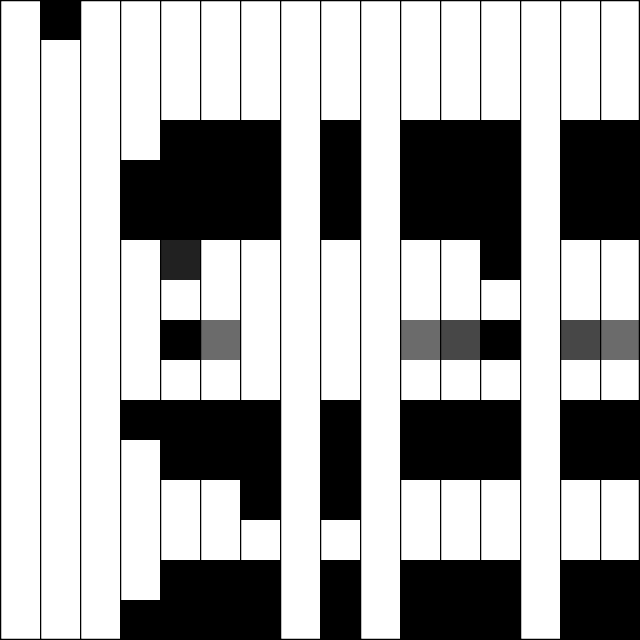
Reproduce this pattern procedurally as a WebGL 1 fragment shader.

```glsl
precision highp float;
// Black bars and a few grey blocks on a white 16 by 16 grid, split into columns
// by hairlines. Each shape is a product of spans whose edges are smoothed
// by their exact coverage of the pixel.

uniform vec2 u_resolution;

const float CELLS = 16.0;
const float LINE_WIDTH = 0.03125; // in cells

const vec3 PAPER = vec3(1.0);
const vec3 INK = vec3(0.0);
const vec3 CHARCOAL = vec3(0.13);
const vec3 DARK_GREY = vec3(0.28);
const vec3 MID_GREY = vec3(0.42);

// Share of a pixel of size px, centred at x, that lies between lo and hi
float span(float x, float lo, float hi, float px) {
  float overlap = min(x + 0.5 * px, hi) - max(x - 0.5 * px, lo);
  return clamp(overlap / px, 0.0, 1.0);
}

float column(vec2 p, vec2 px, float first, float end) {
  return span(p.x, first, end, px.x);
}

float row(vec2 p, vec2 px, float first, float end) {
  return span(p.y, first, end, px.y);
}

// One grid cell, named by its column and row from the top left
float cell(vec2 p, vec2 px, float c, float r) {
  return column(p, px, c, c + 1.0) * row(p, px, r, r + 1.0);
}

// Wide bars, interrupted by the open white columns
float bars(vec2 p, vec2 px) {
  float columns = column(p, px, 4.0, 7.0) + column(p, px, 8.0, 9.0)
                + column(p, px, 10.0, 13.0) + column(p, px, 14.0, 16.0);
  float rows = row(p, px, 3.0, 6.0) + row(p, px, 10.0, 12.0)
             + row(p, px, 14.0, 16.0);
  return columns * rows;
}

// Stepped ends and single black cells
float steps(vec2 p, vec2 px) {
  float leftRows = row(p, px, 4.0, 6.0) + row(p, px, 10.0, 11.0)
                 + row(p, px, 15.0, 16.0);
  return column(p, px, 3.0, 4.0) * leftRows
       + cell(p, px, 1.0, 0.0) + cell(p, px, 12.0, 6.0)
       + cell(p, px, 4.0, 8.0) + cell(p, px, 12.0, 8.0)
       + cell(p, px, 6.0, 12.0) + cell(p, px, 8.0, 12.0);
}

// Hairline at the left of every column, plus the outer frame
float hairlines(vec2 p, vec2 px) {
  float x = fract(p.x);
  float line = span(x, 0.0, LINE_WIDTH, px.x)
             + span(x - 1.0, 0.0, LINE_WIDTH, px.x);
  float inner = CELLS - LINE_WIDTH;
  float frame = column(p, px, inner, CELLS)
              + row(p, px, 0.0, LINE_WIDTH) + row(p, px, inner, CELLS);
  return min(line + frame, 1.0);
}

void main() {
  // Grid coordinates, counted from the top left
  vec2 uv = gl_FragCoord.xy / u_resolution;
  vec2 p = vec2(uv.x, 1.0 - uv.y) * CELLS;
  vec2 px = CELLS / u_resolution;

  // Grey blocks
  float midBlocks = cell(p, px, 5.0, 8.0) + cell(p, px, 10.0, 8.0)
                  + cell(p, px, 15.0, 8.0);
  float darkBlocks = cell(p, px, 11.0, 8.0) + cell(p, px, 14.0, 8.0);
  vec3 color = mix(PAPER, MID_GREY, midBlocks);
  color = mix(color, DARK_GREY, darkBlocks);
  color = mix(color, CHARCOAL, cell(p, px, 4.0, 6.0));

  // Black shapes and lines
  color = mix(color, INK, min(bars(p, px) + steps(p, px), 1.0));
  color = mix(color, INK, hairlines(p, px));
  gl_FragColor = vec4(color, 1.0);
}
```
